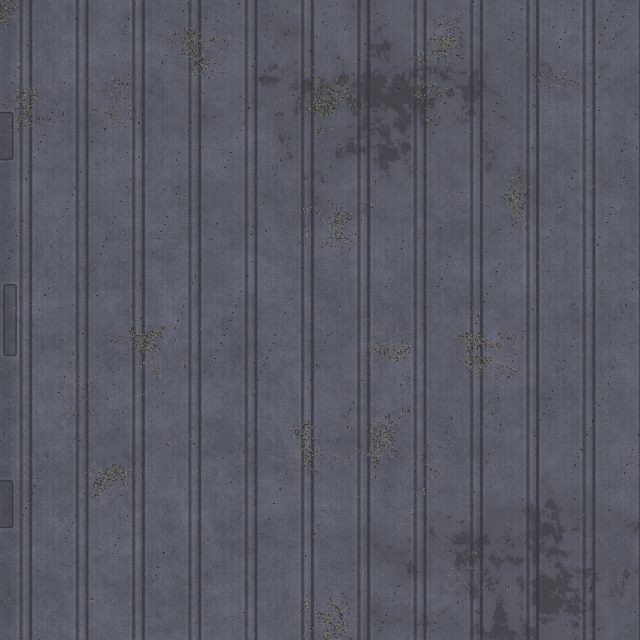
Write a Shadertoy shader that draws this texture.

```glsl
// Weathered blue-grey metal siding with paired vertical grooves, slots, stains and rust flecks.

vec2 hash2(vec2 p) {
    return fract(sin(vec2(dot(p, vec2(127.1, 311.7)), dot(p, vec2(269.5, 183.3)))) * 43758.5);
}

// Cellular noise: distance to the nearest point, and that point's random id.
vec2 cells(vec2 p) {
    vec2 base = floor(p), nearest = vec2(9.0, 0.0);
    for (int j = -1; j <= 1; j++)
    for (int i = -1; i <= 1; i++) {
        vec2 cell = base + vec2(i, j);
        float d = length(cell + hash2(cell) - p);
        if (d < nearest.x) nearest = vec2(d, hash2(cell + 41.0).x);
    }
    return nearest;
}

// Layered, warped sines, roughly -1 to 1.
float clouds(vec2 p) {
    float sum = 0.0, amp = 0.5;
    for (int i = 0; i < 7; i++) {
        p = mat2(0.8, 0.6, -0.6, 0.8) * p + 1.7;
        p += 0.35 * sin(p.yx * 1.2 + 0.8);
        sum += amp * sin(p.x + sin(p.y * 0.7)) * sin(p.y * 1.1);
        amp *= 0.68;
        p *= 1.85;
    }
    return sum;
}

float bump(float x, float width) {
    return exp(-x * x / (width * width));
}

float roundedBox(vec2 p, vec2 halfSize, float radius) {
    vec2 q = abs(p) - halfSize + radius;
    return length(max(q, 0.0)) + min(max(q.x, q.y), 0.0) - radius;
}

void mainImage(out vec4 fragColor, in vec2 fragCoord) {
    vec2 uv = fragCoord / iResolution.xy;
    float aa = 1.0 / iResolution.y;
    vec3 shadow = vec3(0.22, 0.225, 0.25);

    // Mottled paint with fine grain and faint vertical brushing
    float mottle = clouds(uv * 24.0);
    float fine = clouds(uv * 110.0 + 3.0);
    float grain = cells(uv * 400.0).y - 0.5;
    float tone = 0.54 + 0.3 * mottle + 0.22 * fine + 0.38 * grain;
    tone += 0.05 * sin(uv.x * 640.0 + 2.0 * sin(uv.x * 97.0));
    vec3 color = mix(vec3(0.305, 0.313, 0.355), vec3(0.40, 0.41, 0.46), clamp(tone, 0.0, 1.2));

    // Broad areas of dark grime, broken up into ragged fine patches
    float grime = 0.0;
    for (int i = 0; i < 2; i++) {
        vec2 center = i == 0 ? vec2(0.6, 0.84) : vec2(0.82, 0.1);
        vec2 offset = (uv - center) / vec2(0.24, 0.16);
        grime = max(grime, exp(-dot(offset, offset)));
    }
    grime = 0.7 * grime + 0.4 * clouds(uv * 30.0 + 6.0) + 0.3 * fine + 0.12 * grain;
    color = mix(color, vec3(0.31, 0.313, 0.345), 0.5 * smoothstep(0.2, 0.6, grime));
    color = mix(color, vec3(0.235, 0.235, 0.25), 0.65 * smoothstep(0.6, 0.78, grime));

    // Groove pairs: soft shade, raised highlights, narrow dark lines
    float x = (fract((uv.x - 0.0404) / 0.088 + 0.5) - 0.5) * 0.088;
    float lineDist = abs(abs(x) - 0.0076);
    color *= 1.0 - 0.06 * bump(lineDist, 0.006);
    color += 0.035 * bump(x + 0.002, 0.0022) + 0.035 * bump(x + 0.0125, 0.0018);
    color += 0.025 * bump(x - 0.0125, 0.0015);
    float groove = 1.0 - smoothstep(0.0022 - 0.5 * aa, 0.0022 + 0.5 * aa, lineDist);
    color = mix(color, shadow + 0.02 * grain, groove * (x > 0.0 ? 0.82 : 0.6));

    // Recessed slots along the left edge, the middle one taller
    color *= 1.0 - 0.1 * (1.0 - smoothstep(0.012, 0.03, uv.x));
    for (int i = -1; i <= 1; i++) {
        bool middle = i == 0;
        vec2 center = vec2(middle ? 0.0156 : 0.0085, 0.5 + 0.2875 * float(i));
        vec2 halfSize = middle ? vec2(0.0095, 0.055) : vec2(0.0112, 0.0365);
        float d = roundedBox(uv - center, halfSize, 0.003);
        color *= 1.0 - 0.08 * (1.0 - smoothstep(-aa, aa, d));
        color = mix(color, shadow * 0.85, 0.75 * bump(d, 0.0014));
        color += 0.035 * bump(d - 0.003, 0.0014);
    }

    // Rust flecks: dense in a few small clusters, faint and sparse around them
    vec2 cluster = cells(uv * 7.0 + 2.0);
    float ragged = clouds(uv * 75.0 + 9.0);
    float reach = 0.1 + 0.22 * cluster.y;
    float core = 1.0 - smoothstep(0.0, reach, cluster.x - 0.3 * ragged);
    float density = 0.75 * core * smoothstep(0.6, 1.0, cluster.y);
    density += 0.1 * smoothstep(0.45, 0.8, ragged);
    vec2 fleck = cells(uv * 430.0 + 17.0);
    float chip = step(fleck.y, density) * (1.0 - smoothstep(0.45, 0.85, fleck.x));
    float shade = hash2(floor(fleck.yy * 900.0)).x;
    vec3 rust = mix(vec3(0.17, 0.16, 0.15), vec3(0.52, 0.49, 0.42), shade);
    color = mix(color, rust, 0.75 * chip);

    fragColor = vec4(color, 1.0);
}
```
